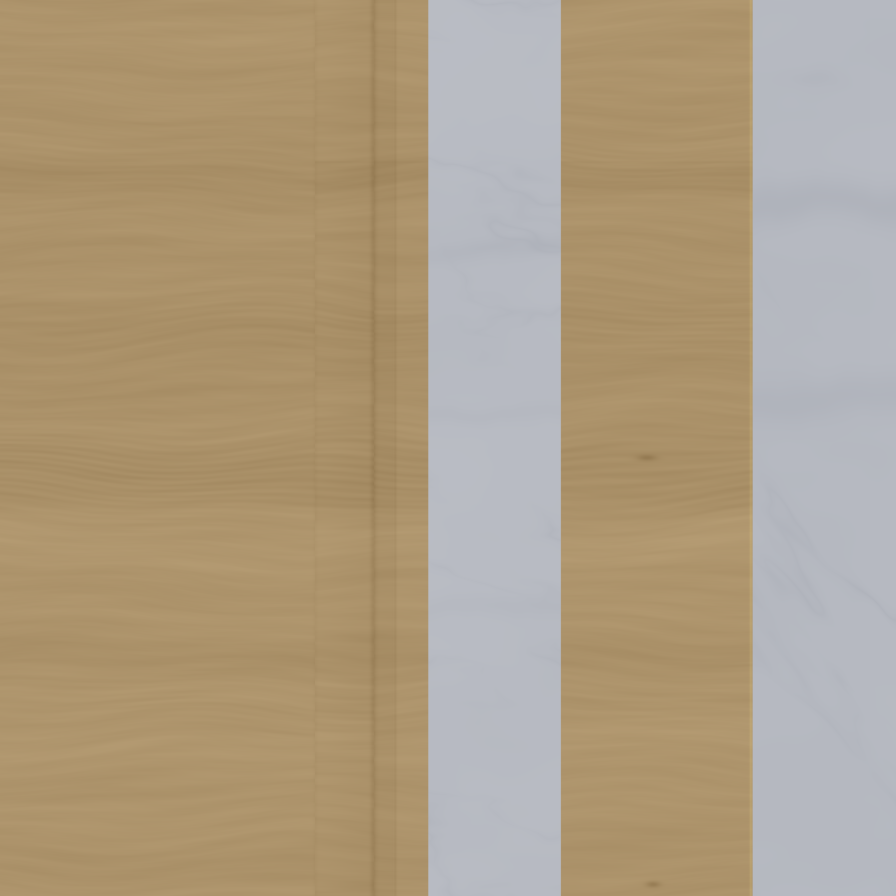
This texture is drawn by a Shadertoy shader. Its source:

```glsl
// Horizontal-grained oak panels alternating with pale grey marble strips.
#define STRIP_LEFT 0.478
#define STRIP_RIGHT 0.626
#define SLAB_LEFT 0.840
#define BOARD_SEAM 0.433
#define GRAIN_CONTRAST 0.020
#define BAND_CONTRAST 0.016
#define VEIN_CONTRAST 0.030
#define WOOD_COLOR vec3(0.673, 0.573, 0.415)
#define MARBLE_COLOR vec3(0.722, 0.734, 0.764)

// Layered, rotated and warped sines, roughly in -1..1.
float layeredSines(vec2 p) {
    float sum = 0.0, amp = 0.5;
    for (int i = 0; i < 5; i++) {
        sum += amp * sin(p.x + 1.4 * sin(p.y + float(i)));
        p = mat2(0.80, 0.60, -0.60, 0.80) * p * 1.75 + 2.3;
        amp *= 0.6;
    }
    return sum;
}

// Soft bump around a centre.
float bump(float x, float centre, float width) {
    float d = (x - centre) / width;
    return exp(-d * d);
}

// Step smoothed over one pixel.
float edge(float x, float at) {
    float w = 0.75 / iResolution.x;
    return smoothstep(at - w, at + w, x);
}

// Long tonal bands crossing the boards.
float woodBands(float y) {
    float tone = 0.5 * bump(y, 0.96, 0.05);
    tone -= 1.2 * bump(y, 0.805, 0.018);
    tone -= 0.7 * bump(y, 0.62, 0.045);
    tone -= 1.0 * bump(y, 0.465, 0.035);
    tone += 0.7 * bump(y, 0.40, 0.035);
    tone -= 0.8 * bump(y, 0.265, 0.025);
    tone += 0.4 * bump(y, 0.18, 0.04);
    return tone - 0.5 * bump(y, 0.03, 0.03);
}

vec3 wood(vec2 uv) {
    // Grain bends gently and its phase changes between panels.
    float panel = step(0.352, uv.x) + step(0.417, uv.x) + step(0.55, uv.x);
    float bend = 0.008 * sin(uv.x * 9.0 + uv.y * 13.0 + panel)
               + 0.004 * sin(uv.x * 21.0 - uv.y * 31.0);
    float y = uv.y + bend;
    float streaks = layeredSines(vec2(y * 85.0, uv.x * 5.0 + panel * 2.1));
    float fibres = layeredSines(vec2(y * 310.0 + panel, uv.x * 17.0));
    float rings = sin(y * 760.0 + 5.0 * sin(uv.x * 7.0 + y * 24.0));
    float ringMask = bump(uv.y, 0.475, 0.06) + 0.6 * bump(uv.y, 0.64, 0.04)
                   + 0.5 * bump(uv.y, 0.81, 0.05) + 0.5 * bump(uv.y, 0.22, 0.04);
    float light = BAND_CONTRAST * (woodBands(uv.y + 0.4 * bend) + 0.55 * streaks);
    light += GRAIN_CONTRAST * (0.45 * fibres + 0.4 * rings * ringMask);

    // Board joints: a tonal step and a faint line.
    light += 0.007 * (1.0 - smoothstep(-0.002, 0.002, uv.y - BOARD_SEAM));
    light -= 0.012 * bump(uv.y, 0.819, 0.0015) * step(0.352, uv.x);

    // Vertical mouldings left of the marble strip.
    light -= 0.011 * bump(uv.x, 0.352, 0.0025);
    light -= 0.012 * smoothstep(0.352, 0.415, uv.x) * (1.0 - edge(uv.x, 0.419));
    light -= 0.046 * bump(uv.x, 0.417, 0.0035);
    light -= 0.018 * smoothstep(0.417, 0.422, uv.x) * (1.0 - edge(uv.x, 0.439));
    light -= 0.030 * bump(uv.x, 0.441, 0.0018);

    // Small dark knots.
    vec2 upper = (uv - vec2(0.722, 0.489)) / vec2(0.011, 0.0035);
    vec2 lower = (uv - vec2(0.729, 0.013)) / vec2(0.008, 0.0035);
    light -= 0.08 * (exp(-dot(upper, upper)) + exp(-dot(lower, lower)));

    vec3 color = WOOD_COLOR + light * vec3(1.0, 1.02, 1.0);
    return color + vec3(0.05, 0.055, 0.02) * bump(uv.x, SLAB_LEFT - 0.002, 0.0015);
}

// Thin broken veins following the zero lines of a warped field.
float veins(vec2 p) {
    float field = layeredSines(p);
    float mask = smoothstep(0.0, 0.8, layeredSines(p.yx * 0.6 + 4.0));
    return mask * exp(-abs(field) * 7.0);
}

vec3 marble(vec2 uv) {
    float slab = step(SLAB_LEFT, uv.x);
    float cloud = layeredSines(uv * vec2(7.0, 12.0) + slab * 5.0);
    float wobble = 0.012 * layeredSines(uv * vec2(18.0, 9.0));
    float y = uv.y + wobble;

    // Nearly level veins in the strip.
    float level = veins(vec2(uv.y * 28.0 + uv.x * 4.0, uv.x * 13.0));
    float strip = 0.65 * level + 0.45 * bump(y, 0.72, 0.012)
                + 0.35 * bump(y, 0.54, 0.010) + 0.35 * bump(y, 0.32, 0.014);

    // Cloudy bands above and falling diagonals below in the slab.
    float slope = uv.x + 0.75 * uv.y;
    float diagonal = veins(vec2(slope * 24.0, (uv.x - uv.y) * 6.0));
    float broad = 0.9 * bump(y, 0.77, 0.025) + 0.6 * bump(y, 0.56, 0.025)
                + 0.4 * bump(y, 0.905, 0.008) * bump(uv.x, 0.91, 0.025);
    float low = 1.0 - smoothstep(0.35, 0.62, uv.y);
    float right = broad + diagonal * mix(0.25, 0.8, low) + 0.25;

    float shade = VEIN_CONTRAST * mix(strip, right, slab) - 0.006 * cloud;
    return MARBLE_COLOR - shade * vec3(1.05, 1.0, 0.92);
}

void mainImage(out vec4 fragColor, in vec2 fragCoord) {
    vec2 uv = fragCoord / iResolution.xy;
    float stone = edge(uv.x, STRIP_LEFT) - edge(uv.x, STRIP_RIGHT) + edge(uv.x, SLAB_LEFT);
    fragColor = vec4(mix(wood(uv), marble(uv), stone), 1.0);
}
```
